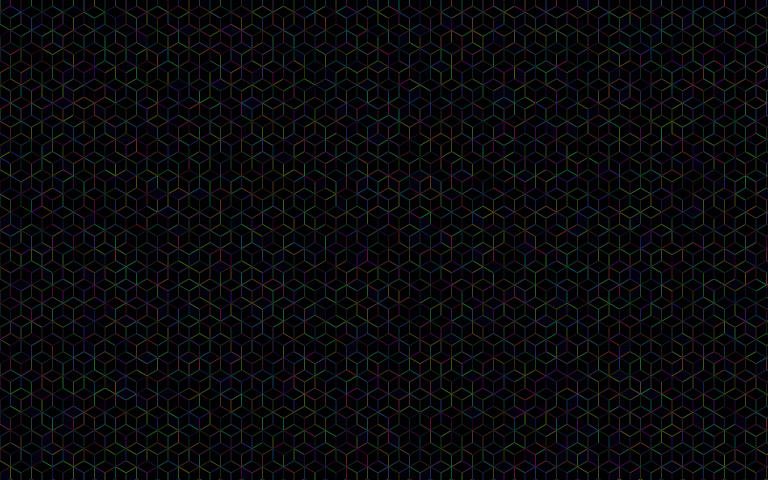
This pattern is drawn by a Shadertoy shader. Its source:

```glsl
// Tumbling-block lattice of fine, dim, randomly coloured lines on near-black.
#define CELL 0.04375       // spacing of star nodes, as a share of the height
#define LINE_WIDTH 0.0019  // stroke width, as a share of the height
#define INK 0.50           // overall stroke brightness
#define DIMMEST 0.35       // brightness of the faintest edge
#define MIN_SATURATION 0.30
#define HUE_DRIFT 0.22     // hue change along an edge
#define FACE_TINT vec3(0.010, 0.004, 0.050)
#define GROUND vec3(0.004, 0.004, 0.011)

const float ROOT3 = 1.7320508;
const float SECTOR = 1.0471976; // sixty degrees

vec3 hash33(vec3 p) {
    p = fract(p * vec3(0.1031, 0.1030, 0.0973));
    p += dot(p, p.yxz + 33.33);
    return fract((p.xxy + p.yxx) * p.zyx);
}

vec2 direction(float angle) {
    return vec2(cos(angle), sin(angle));
}

// Centre of the hexagonal cell around the nearest star node
vec2 nearestNode(vec2 p) {
    vec2 spacing = vec2(1.0, ROOT3);
    vec2 a = floor(p / spacing + 0.5) * spacing;
    vec2 b = (floor(p / spacing) + 0.5) * spacing;
    vec2 da = p - a, db = p - b;
    return dot(da, da) < dot(db, db) ? a : b;
}

vec3 edgeColor(vec3 seed, float along) {
    float hue = seed.x + HUE_DRIFT * (seed.z - 0.5) * along;
    vec3 pureHue = 0.5 + 0.5 * cos(6.2831853 * (hue + vec3(0.0, 0.667, 0.333)));
    vec3 ink = mix(vec3(0.58, 0.62, 0.57), pureHue, mix(MIN_SATURATION, 1.0, seed.y));
    return INK * mix(DIMMEST, 1.0, seed.z) * ink;
}

// Share of a pixel covered by a stroke at distance d
float strokeCoverage(float d, float width, float pixel) {
    return clamp(0.5 * (width + pixel) - d, 0.0, min(width, pixel)) / pixel;
}

void mainImage(out vec4 fragColor, in vec2 fragCoord) {
    // Cell units, measured down from the top edge
    float pixel = 1.0 / (iResolution.y * CELL);
    vec2 p = vec2(fragCoord.x, iResolution.y - fragCoord.y) * pixel;
    p.y -= 1.0 / ROOT3;

    vec2 node = nearestNode(p);
    vec2 local = p - node + 1e-5;
    float turn = atan(local.y, local.x) / SECTOR;

    // Six spokes per cell meet those of its neighbours and form the rhombi
    float spoke = floor(turn);
    vec2 axis = direction((spoke + 0.5) * SECTOR);
    float along = dot(local, axis) * ROOT3;
    float d = abs(local.x * axis.y - local.y * axis.x);
    vec2 nodeId = floor(node * vec2(2.0, 2.0 / ROOT3) + 0.5);
    vec3 seed = hash33(vec3(nodeId, mod(spoke, 6.0)) + 17.0);

    // Faint blue tint on a few rhombi
    vec2 faceMiddle = node + 0.5 * direction(floor(turn + 0.5) * SECTOR);
    vec2 faceId = floor(faceMiddle * vec2(4.0, 4.0 / ROOT3) + 0.5);
    float tintAmount = smoothstep(0.8, 1.0, hash33(vec3(faceId, 5.0) + 41.0).x);

    vec3 ground = GROUND + FACE_TINT * tintAmount;
    float stroke = strokeCoverage(d, LINE_WIDTH / CELL, pixel);
    fragColor = vec4(mix(ground, edgeColor(seed, along), stroke), 1.0);
}
```
